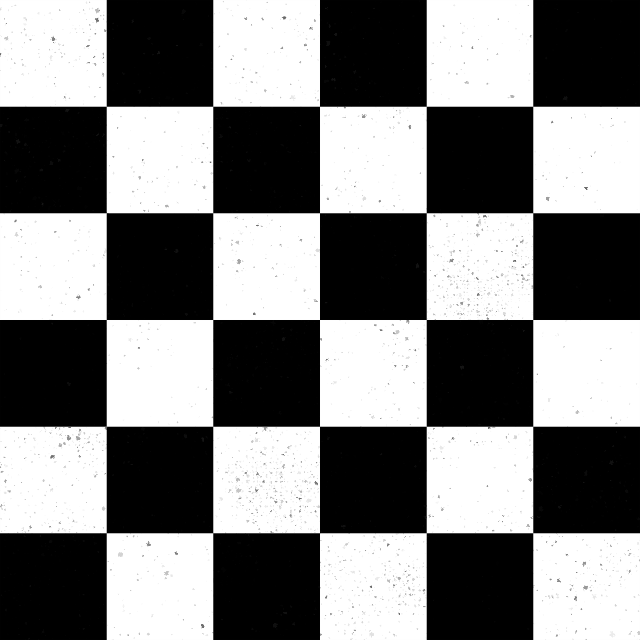
Give the GLSL for this pattern, as a three.js fragment shader.

```glsl
varying vec2 vUv;

float hash(vec2 p) {
  vec3 a = fract(vec3(p.xyx) * 0.1031);
  a += dot(a, a.yzx + 33.33);
  return fract((a.x + a.y) * a.z);
}

vec2 gradient(vec2 cell) {
  float angle = 6.2832 * hash(cell);
  return vec2(cos(angle), sin(angle));
}

float gradientNoise(vec2 p) {
  vec2 i = floor(p), f = p - i;
  vec2 u = f * f * f * (f * (f * 6.0 - 15.0) + 10.0);
  vec2 e = vec2(1.0, 0.0);
  float low = mix(dot(gradient(i), f), dot(gradient(i + e.xy), f - e.xy), u.x);
  float high = mix(dot(gradient(i + e.yx), f - e.yx), dot(gradient(i + e.xx), f - e.xx), u.x);
  return mix(low, high, u.y);
}

// One irregular speck per occupied grid cell; returns its darkness
float specks(vec2 uv, float scale, float density, float seed) {
  vec2 p = uv * scale + seed * 3.7;
  p += 0.35 * vec2(gradientNoise(p * 0.4), gradientNoise(p * 0.4 + 51.0));
  vec2 cell = floor(p);
  vec2 id = cell + seed * 71.0;
  vec2 centre = 0.5 + 0.44 * (vec2(hash(id + 11.3), hash(id + 27.9)) - 0.5);
  float size = hash(id + 43.1);
  float radius = mix(0.1, 0.25, size * size);
  float d = length(p - cell - centre) + 0.22 * gradientNoise(p * 5.0);
  float soft = 0.0009 * scale;
  float shape = 1.0 - smoothstep(radius - soft, radius + soft, d);
  float tone = hash(id + 63.7);
  return step(hash(id), density) * shape * mix(0.08, 0.62, tone * tone);
}

void main() {
  vec2 q = vUv * 6.0;
  vec2 tile = floor(q);

  // Checkerboard, dark at the lower left
  vec2 wave = abs(mod(q - 0.5, 2.0) - 1.0) - 0.5;
  vec2 side = smoothstep(-0.005, 0.005, wave) * 2.0 - 1.0;
  float light = 0.5 - 0.5 * side.x * side.y;

  // Wear differs per tile and gathers in patches
  float amount = hash(tile + 5.7);
  float patches = smoothstep(-0.3, 0.5, gradientNoise(q * 1.7 + tile * 13.0));
  float density = (0.05 + 0.5 * amount * amount) * (0.2 + 0.9 * patches);

  float wear = 0.0;
  for (int k = 0; k < 3; k++) {
    float layer = float(k);
    float scale = 72.0 + 58.0 * layer;
    wear = max(wear, specks(vUv, scale, density, layer + 1.0) * (1.0 - 0.22 * layer));
  }

  // Strong on light tiles, barely visible on dark ones
  float shade = mix(wear * wear * 0.22, 1.0 - wear, light);
  gl_FragColor = vec4(vec3(shade), 1.0);
}
```
